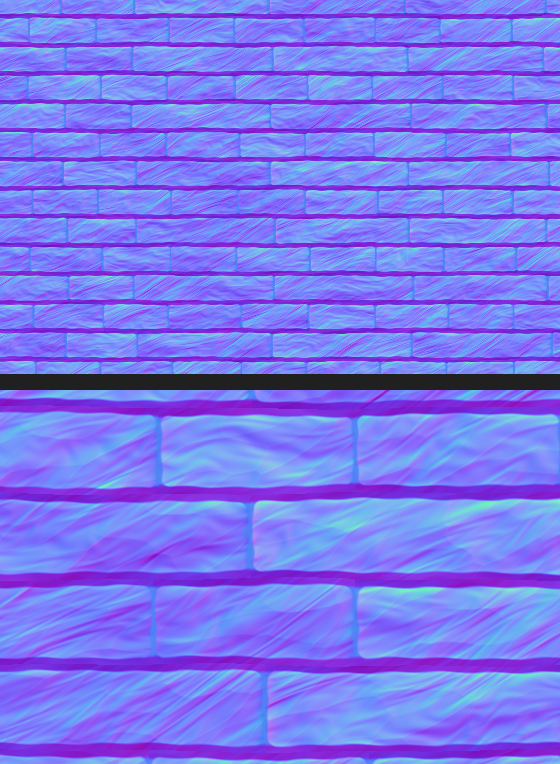
Top: the whole. Bottom: its middle third, enlarged.
Write a WebGL 1 fragment shader that draws this texture map.

```glsl
precision highp float;
// Tangent-space normal map of a worn brick wall: rows of short bricks alternate with rows of long ones.

uniform vec2 u_resolution;

// Layout, in units of the canvas height
const float ROW_PITCH = 0.0765;
const float FIRST_BED = 0.043;      // first bed joint, measured down from the top
const float CELL_WIDTH = 0.184;     // width of a short brick with its joint
const float SHORT_PHASE = 0.084;
const float LONG_PHASE = 0.176;
const float LEAN = 0.014;           // sideways drift of the joints down the wall
const float BED_HALF = 0.0064;      // half width of horizontal joints
const float HEAD_HALF = 0.0026;     // half width of vertical joints
const float CORNER = 0.007;
const float RIM_WIDTH = 0.0034;

// Slopes of the surface
const float TOP_RIM = 0.60;
const float BOTTOM_LIP = 0.38;
const float SIDE_RIM = 0.34;
const float BED_SLOPE = -0.70;
const vec2 HEAD_SLOPE = vec2(-0.34, 0.02);
const float FACE_SLOPE = 0.05;
const float BRICK_TILT = 0.20;
const float GRAIN_HEIGHT = 0.0017;
const float CHIP_HEIGHT = 0.0019;

float hash(vec2 p) {
  return fract(sin(dot(p, vec2(127.1, 311.7))) * 4375.85);
}

// Squared distance to the nearest scattered point
float cellular(vec2 p) {
  vec2 cell = floor(p);
  float nearest = 2.0;
  for (int j = -1; j <= 1; j++) {
    for (int i = -1; i <= 1; i++) {
      vec2 c = cell + vec2(float(i), float(j));
      vec2 d = c + vec2(hash(c), hash(c + 19.7)) - p;
      nearest = min(nearest, dot(d, d));
    }
  }
  return nearest;
}

// Height of the brick face: slanted streaks and shallow chips
float relief(vec2 p) {
  vec2 slanted = vec2(p.x, p.y - 0.35 * p.x);
  vec2 q = slanted * vec2(26.0, 68.0);
  float height = 0.0;
  float amount = GRAIN_HEIGHT;
  for (int i = 0; i < 4; i++) {
    q += 0.9 * sin(q.yx * vec2(0.43, 0.61) + float(i) * 2.1);
    height += amount * sin(q.y + 1.3 * sin(q.x));
    q = mat2(0.96, 0.28, -0.28, 0.96) * q * 1.85 + 3.7;
    amount *= 0.52;
  }
  vec2 warp = 0.3 * sin(slanted.yx * vec2(90.0, 41.0));
  return height + CHIP_HEIGHT * cellular(slanted * vec2(21.0, 48.0) + warp);
}

vec2 reliefSlope(vec2 p) {
  const float STEP = 0.0018;
  float h = relief(p);
  return vec2(h - relief(p + vec2(STEP, 0.0)), h - relief(p + vec2(0.0, STEP))) / STEP;
}

void main() {
  float pixel = 1.0 / u_resolution.y;
  vec2 p = gl_FragCoord.xy * pixel;
  float down = 1.0 - p.y;

  // Row, with slightly uneven beds
  float wave = 0.0011 * sin(p.x * 13.0 + down * 21.0) + 0.0008 * sin(p.x * 37.0 - down * 53.0);
  float v = (down - FIRST_BED + wave) / ROW_PITCH;
  float row = floor(v);
  float isLong = mod(row, 2.0);

  // Brick ends, in cells; long rows hold one short brick near the left
  float u = (p.x - mix(SHORT_PHASE, LONG_PHASE, isLong) - LEAN * (down - 0.5)) / CELL_WIDTH;
  u += 0.035 * sin(u * 2.3 + row * 4.1);
  float start = floor(u);
  float span = 1.0;
  if (isLong > 0.5 && (start < 0.0 || start > 0.5)) {
    start = floor((start - 1.0) * 0.5) * 2.0 + 1.0;
    span = 2.0;
    if (start < 0.0) start = -2.0;
  }
  vec2 id = vec2(start, row);
  float chance = hash(id + 5.3);

  // Rounded brick outline and its outward direction
  vec2 local = vec2((u - start - 0.5 * span) * CELL_WIDTH, (0.5 - fract(v)) * ROW_PITCH);
  vec2 size = 0.5 * vec2(span * CELL_WIDTH, ROW_PITCH) - vec2(HEAD_HALF, BED_HALF);
  size.y -= 0.0014 * (hash(id + 8.1) - 0.5);
  vec2 q = abs(local) - size + CORNER;
  vec2 beyond = max(q, 0.0);
  float edge = length(beyond) + min(max(q.x, q.y), 0.0) - CORNER;
  edge += 0.0007 * sin(p.x * 140.0 + 3.0 * sin(p.y * 90.0));
  vec2 axis = q.x > q.y ? vec2(1.0, 0.0) : vec2(0.0, 1.0);
  vec2 outward = sign(local) * (min(q.x, q.y) > 0.0 ? normalize(beyond) : axis);

  // Brick face: own tilt, broad swells and grain
  vec2 grain = reliefSlope(p + 7.0 * vec2(chance, hash(id + 2.9)));
  float swell = sin(p.x * 19.0 + 2.0 * sin(p.y * 23.0) + chance * 6.0);
  vec2 slope = grain * vec2(0.8, 1.0);
  slope.y += FACE_SLOPE + BRICK_TILT * (chance - 0.5) + 0.06 * swell + 0.07 * local.y / size.y;

  // Worn rims
  float wear = 0.8 + 0.35 * sin(p.x * 47.0 + 2.0 * sin(p.x * 21.0 + row * 3.0));
  float rim = wear * exp(min(edge, 0.0) / RIM_WIDTH);
  slope += rim * vec2(-outward.x * SIDE_RIM, abs(outward.y) * (outward.y > 0.0 ? TOP_RIM : BOTTOM_LIP));

  // Mortar: steep beds, shallow upright joints
  float bed = smoothstep(-0.003, 0.001, abs(local.y) - size.y);
  vec2 bedSlope = vec2(0.10 * swell, BED_SLOPE + 0.07 * sin(p.x * 31.0 + row * 2.4));
  vec2 mortar = mix(HEAD_SLOPE, bedSlope, bed) + 0.25 * grain;
  float soft = max(0.0014, 0.6 * pixel);
  slope = mix(slope, mortar, smoothstep(-soft, soft, edge));

  slope *= min(1.0, 0.88 / max(length(slope), 0.001));
  vec3 normal = vec3(slope, sqrt(1.0 - dot(slope, slope)));
  gl_FragColor = vec4(0.5 + 0.5 * normal - vec3(0.008, 0.0, 0.01), 1.0);
}
```
